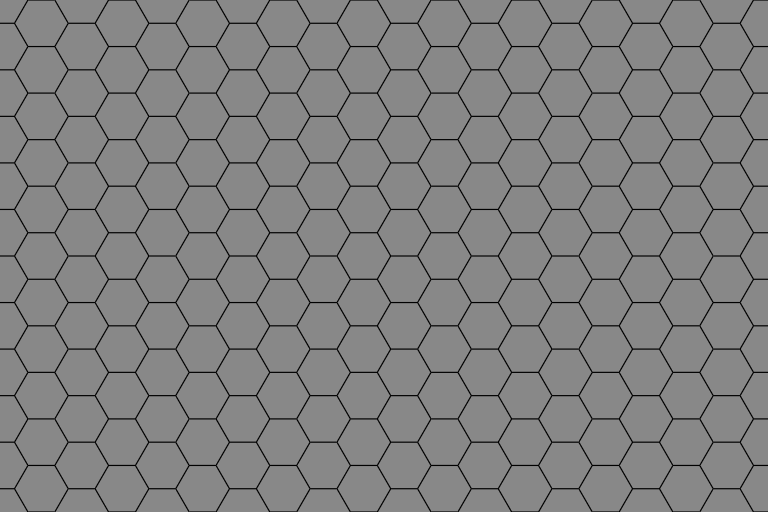
This pattern is drawn by a Shadertoy shader. Its source:

```glsl
// Grey honeycomb of flat-topped hexagons separated by thin black lines.

#define ROWS 11.0                // hexagons down the canvas
#define ASPECT 1.5               // canvas proportion that keeps cells regular
#define SHIFT_X 0.023            // sideways offset, in cell heights
#define LINE_WIDTH 0.0257        // line width, in cell heights
#define FILL_COLOR vec3(0.533)
#define LINE_COLOR vec3(0.0)

const float SQRT3 = sqrt(3.0);

// Hexagonal norm: 0.5 on the border of a cell of height 1.
float hexNorm(vec2 p) {
    p = abs(p);
    return max(p.y, dot(p, vec2(SQRT3, 1.0) * 0.5));
}

// Distance from p to the nearest border of the honeycomb.
float borderDistance(vec2 p) {
    vec2 period = vec2(SQRT3, 1.0);
    vec2 center = period * 0.5;
    // Two interleaved rectangular lattices of cell centers
    vec2 even = mod(p, period) - center;
    vec2 odd = mod(p + center, period) - center;
    return 0.5 - min(hexNorm(even), hexNorm(odd));
}

// Share of a pixel covered by a line, exact even for lines thinner than it.
float lineCoverage(float dist, float width, float pixel) {
    float halfWidth = width * 0.5;
    float near = max(dist - pixel * 0.5, -halfWidth);
    float far = min(dist + pixel * 0.5, halfWidth);
    return clamp((far - near) / pixel, 0.0, 1.0);
}

void mainImage(out vec4 fragColor, in vec2 fragCoord) {
    // Position in cell heights
    vec2 p = fragCoord / iResolution.xy * vec2(ASPECT, 1.0) * ROWS;
    p.x -= SHIFT_X;

    float pixel = ROWS / iResolution.y;
    float line = lineCoverage(borderDistance(p), LINE_WIDTH, pixel);
    fragColor = vec4(mix(FILL_COLOR, LINE_COLOR, line), 1.0);
}
```
